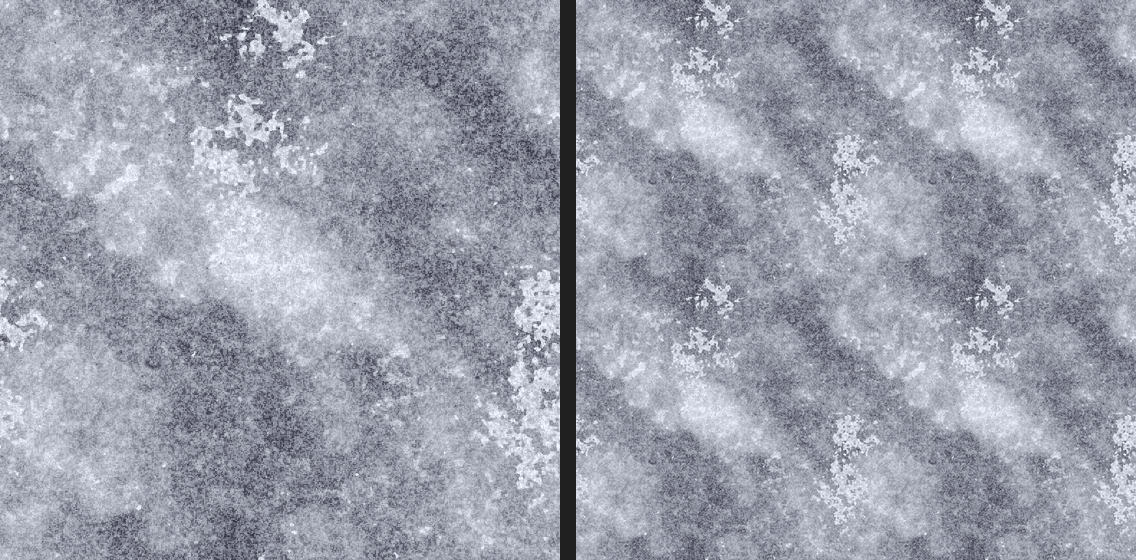
Left, the tile; right, the same tile 2 across and 2 down.
This texture is drawn by a Shadertoy shader. Its source:

```glsl
const float TAU = 6.2831853;

vec3 hash3(vec2 cell) {
    vec3 q = fract(cell.xyx * vec3(0.1031, 0.1030, 0.0973));
    q += dot(q, q.yxz + 33.33);
    return fract((q.xxy + q.yzz) * q.zyx);
}

// Wrapping cellular noise: x = smooth value around 0, y = nearest distance, z = nearest id
vec3 cells(vec2 p, vec2 count) {
    vec2 base = floor(p * count), local = fract(p * count);
    float sum = 0.0, total = 0.0, nearest = 9.0, id = 0.0;
    for (int j = -1; j <= 1; j++)
    for (int i = -1; i <= 1; i++) {
        vec2 offset = vec2(i, j);
        vec3 h = hash3(mod(base + offset, count) + count.yx * 1.7);
        vec2 d = offset + 0.15 + 0.7 * h.xy - local;
        float d2 = dot(d, d), weight = exp(-6.0 * d2);
        sum += weight * h.z;
        total += weight;
        if (d2 < nearest) { nearest = d2; id = h.z; }
    }
    return vec3(sum / total - 0.5, sqrt(nearest), id);
}

// Offset to a centre or to its twin half a tile away, whichever is closer
vec2 toTwin(vec2 p, vec2 centre) {
    vec2 a = p - centre, b = a - 0.5;
    a -= round(a);
    b -= round(b);
    return dot(a, a) < dot(b, b) ? a : b;
}

float blob(vec2 p, vec2 centre, vec2 radius) {
    return 1.0 - length(toTwin(p, centre) / radius);
}

void mainImage(out vec4 fragColor, in vec2 fragCoord) {
    vec2 p = fragCoord / iResolution.xy;
    float broad = cells(p, vec2(11)).x;
    float mottle = cells(p, vec2(26)).x;
    float crumb = cells(p, vec2(64)).x;
    float grit = cells(p, vec2(150)).x;
    float grain = cells(p, vec2(390)).x;

    // Clouds in slanted drifts
    vec2 w = p + 0.03 * sin(TAU * (2.0 * p.yx + vec2(0.1, 0.4))) + 0.12 * broad * vec2(0.5, 1.0);
    float tone = 0.605;
    tone += 0.062 * cos(TAU * (w.x + w.y - 0.1));
    tone += 0.026 * cos(TAU * (w.x - w.y + 0.15));
    tone += 0.026 * cos(TAU * (2.0 * w.x - 0.16));
    tone += 0.20 * cells(vec2(w.x + w.y, w.y), vec2(5, 4)).x;
    tone += 0.13 * broad + 0.09 * mottle + 0.09 * crumb;

    // Grain, coarser and peppery in the dark parts
    float shade = smoothstep(0.72, 0.45, tone);
    tone += (0.09 + 0.07 * shade) * grit + (0.17 + 0.12 * shade) * grain;
    tone -= 0.06 * shade * smoothstep(0.1, 0.3, -grain - 0.4 * grit);

    // Faint pale smudges, gathered around one region
    float smudge = cells(p + 0.006 * crumb, vec2(30, 44)).x + 0.6 * crumb + 0.35 * grit;
    float gather = smoothstep(-0.6, 0.5, blob(p, vec2(0.27, 0.76), vec2(0.22, 0.16)));
    tone += (0.05 + 0.06 * gather) * smoothstep(0.32 - 0.1 * gather, 0.52, smudge);

    // Crusted white patches with lacy edges
    float crust = blob(p, vec2(0.488, 0.935), vec2(0.075, 0.065));
    crust = max(crust, blob(p, vec2(0.455, 0.765), vec2(0.07, 0.08)));
    crust = max(crust, blob(p, vec2(0.435, 0.68), vec2(0.045, 0.09)));
    crust = max(crust, blob(p, vec2(0.385, 0.735), vec2(0.045, 0.04)));
    float lace = max(crust, -1.0) * 0.7 - 0.2 + 0.9 * mottle + 1.1 * crumb + 0.7 * grit;
    tone = mix(tone, 0.83 + 0.2 * grit + 0.2 * grain, 0.85 * smoothstep(0.0, 0.16, lace));

    // Sparse chips: white and black
    vec3 chip = cells(p + 0.008 * vec2(crumb, grit), vec2(15, 17));
    float spot = smoothstep(0.075, 0.035, chip.y);
    tone = mix(tone, 0.93, 0.9 * spot * step(0.93, chip.z));
    tone = mix(tone, 0.24, 0.8 * spot * step(chip.z, 0.04));
    vec3 dot3 = cells(p, vec2(45));
    tone -= 0.22 * smoothstep(0.11, 0.04, dot3.y) * step(dot3.z, 0.05);
    tone += 0.17 * smoothstep(0.12, 0.04, dot3.y) * step(0.95, dot3.z);

    // Round pits, darker along the lower rim
    vec2 pit = toTwin(p, vec2(0.775, 0.857));
    float rim = smoothstep(0.007, 0.0, abs(length(pit + 0.004 * crumb) - 0.012));
    tone -= rim * clamp(0.16 - 9.0 * pit.y, 0.05, 0.26);

    tone = clamp(tone, 0.2, 0.95);
    fragColor = vec4(tone, tone * 1.02, tone + 0.065, 1.0);
}
```
